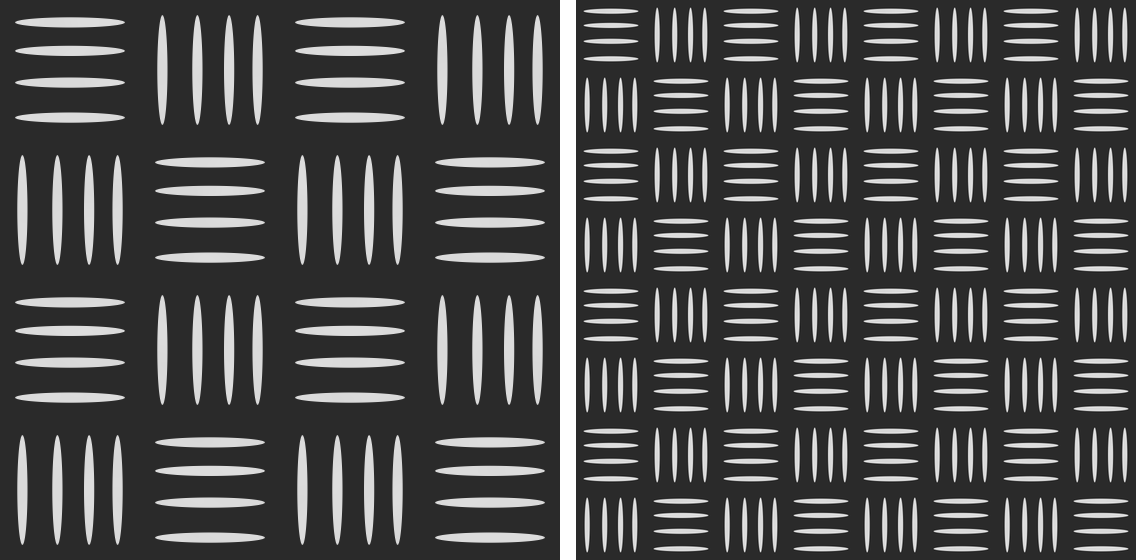
Left, the tile; right, the same tile 2 across and 2 down.
Give the GLSL for this pattern, as a WebGL 1 fragment shader.

```glsl
precision highp float;
// Basketweave of slim pale ellipses, four per cell, on a charcoal ground.

uniform vec2 u_resolution;

#define CELLS 4.0                     // cells across and down, even to tile
#define BAR_RADII vec2(0.391, 0.0365) // half length and half width, in cells
#define FIRST_BAR 0.160               // position of the first bar in its cell
#define BAR_STEP 0.250                // gap to the second bar
#define STEP_SHRINK 0.0234            // each later gap narrows by this much
#define GROUND vec3(0.163)
#define BAR_COLOR vec3(0.858)
#define TONE_WEAR 0.02                // faint tonal drift on the bars
#define WEAR_PERIOD 16.0              // noise lattice cells per canvas

vec2 latticeGradient(vec2 node) {
  node = mod(node, WEAR_PERIOD);
  float angle = 6.2832 * fract(sin(dot(node, vec2(127.1, 311.7))) * 4375.85);
  return vec2(cos(angle), sin(angle));
}

// Gradient noise that wraps at the canvas edges.
float wrappedNoise(vec2 p) {
  vec2 i = floor(p);
  vec2 f = p - i;
  vec2 w = f * f * f * (f * (f * 6.0 - 15.0) + 10.0);
  vec2 e = vec2(1.0, 0.0);
  float low = mix(dot(latticeGradient(i), f),
                  dot(latticeGradient(i + e.xy), f - e.xy), w.x);
  float high = mix(dot(latticeGradient(i + e.yx), f - e.yx),
                   dot(latticeGradient(i + e.xx), f - e.xx), w.x);
  return mix(low, high, w.y);
}

// Approximate signed distance to an ellipse.
float ellipseDistance(vec2 p, vec2 radii) {
  float k = length(p / radii);
  float slope = length(p / (radii * radii));
  return k * (k - 1.0) / max(slope, 0.0001);
}

void main() {
  vec2 uv = gl_FragCoord.xy / u_resolution;
  vec2 grid = uv * CELLS;
  vec2 cell = floor(grid);
  vec2 p = fract(grid);

  // Alternate cells swap axes, turning horizontal bars into vertical ones.
  if (mod(cell.x + cell.y, 2.0) < 0.5) p = p.yx;

  // Four bars with gradually tightening spacing.
  float dist = 1.0;
  for (int i = 0; i < 4; i++) {
    float n = float(i);
    float center = FIRST_BAR + BAR_STEP * n - STEP_SHRINK * n * (n - 1.0) * 0.5;
    dist = min(dist, ellipseDistance(p - vec2(0.5, center), BAR_RADII));
  }

  float pixel = CELLS / min(u_resolution.x, u_resolution.y);
  float coverage = clamp(0.5 - dist / pixel, 0.0, 1.0);
  vec3 bar = BAR_COLOR + TONE_WEAR * wrappedNoise(uv * WEAR_PERIOD);
  gl_FragColor = vec4(mix(GROUND, bar, coverage), 1.0);
}
```
